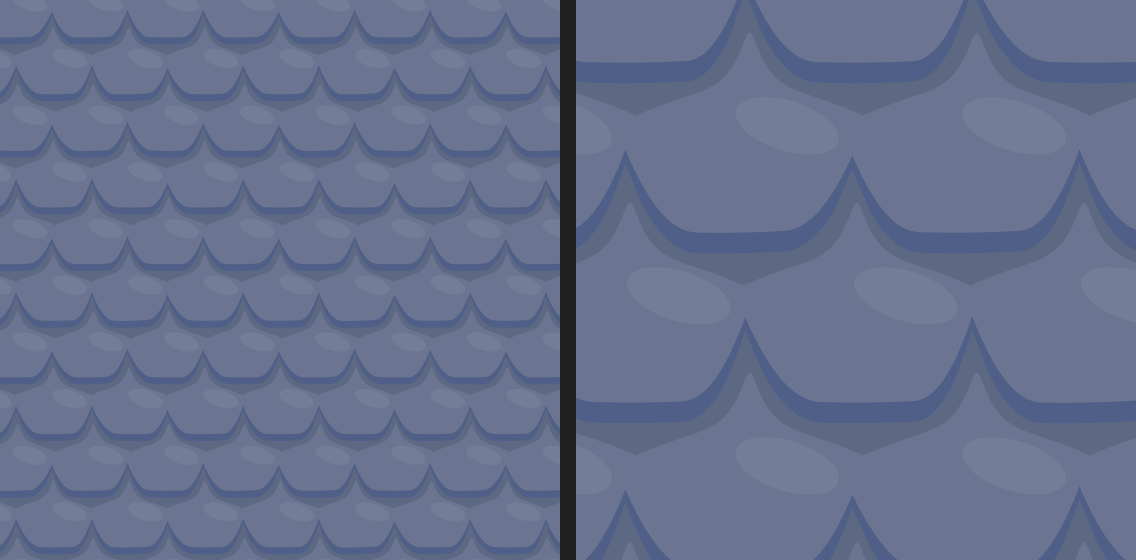
Left, the full canvas; right, a detail of the centre.
Write a WebGL 2 fragment shader that draws this pattern.

```glsl
#version 300 es
precision highp float;
// Slate-blue roof of overlapping scalloped tiles in staggered rows, with rims, shadows and glints.

#define COLUMNS 7.4        // tiles across the canvas
#define ROW_PITCH 0.7487   // row spacing, in tile widths
#define FIRST_ROW 0.135    // top of the first full row below the canvas top
#define LIP_DEPTH 0.362    // from cusp to the flat lower lip
#define RIM_WIDTH 0.090    // thickness of the blue rim
#define WEAR 0.025         // variation between tiles
#define FACE_COLOR vec3(0.418, 0.459, 0.569)
#define RIM_COLOR vec3(0.310, 0.373, 0.530)
#define SHADOW_COLOR vec3(0.365, 0.408, 0.515)
#define GLINT_COLOR vec3(0.447, 0.489, 0.595)

uniform vec2 u_resolution;
out vec4 fragColor;

float hash(vec2 p) {
    vec3 q = fract(p.xyx * vec3(0.1031, 0.1030, 0.0973));
    q += dot(q, q.yzx + 33.33);
    return fract((q.x + q.y) * q.z);
}

// Variants recur every three columns and four rows.
vec2 variant(float column, float row) {
    return vec2(mod(column, 3.0), mod(row, 4.0));
}

float rowShift(float row) {
    return mod(row, 2.0) < 0.5 ? 0.684 : 0.212;
}

// Height of the notch between two tiles; every third one sits lower.
float cuspDepth(float column, float row) {
    vec2 id = variant(column, row);
    float lowColumn = mod(row, 2.0) < 0.5 ? 0.0 : 2.0;
    float low = abs(id.x - lowColumn) < 0.5 ? 0.035 : 0.0;
    return low + WEAR * (hash(id + 7.0) - 0.7);
}

// Depths below the row top of the face, rim and shadow edges.
vec3 edgeDepths(float x, float row) {
    x -= rowShift(row);
    float column = floor(x);
    float t = x - column;
    vec2 id = variant(column, row);

    // Flat lip, slightly sagging and tilted, curving up to a cusp at each side
    float sag = 2.0 * t - 1.0;
    float lip = LIP_DEPTH - 0.025 * sag * sag + WEAR * sag * (hash(id + 3.0) - 0.5);
    float leftWidth = mix(0.29, 0.35, hash(id + 11.0));
    float rightWidth = mix(0.25, 0.31, hash(id + 19.0));
    float leftRise = pow(max(1.0 - t / leftWidth, 0.0), 2.2);
    float rightRise = pow(max(1.0 - (1.0 - t) / rightWidth, 0.0), 2.2);
    float face = mix(lip, cuspDepth(column, row), leftRise);
    face = mix(face, cuspDepth(column + 1.0, row), rightRise);

    // Rim narrows toward the cusps
    float rim = face + RIM_WIDTH * mix(0.65, 1.0, smoothstep(0.0, 0.1, min(t, 1.0 - t)));

    // Shadow ends on a spire below each cusp and dips where lower tiles join
    float d = abs(fract(x - 0.02 + 0.5) - 0.5);
    float spire = sqrt(d * d + 0.0004) - 0.02;
    float shadow = 0.23 + 0.25 * (1.0 - exp(-spire / 0.067)) + 0.46 * d * d;
    return vec3(face, rim, shadow);
}

// Coverage of the tilted oval glint on each tile.
float glint(vec2 p, float pixel) {
    float row = floor((p.y - 0.30) / ROW_PITCH);
    float offset = mod(row, 2.0) < 0.5 ? 0.235 : 0.185;
    float x = fract(p.x - rowShift(row) - offset + 0.5) - 0.5;
    float y = p.y - row * ROW_PITCH - 0.64;
    vec2 axis = vec2(cos(0.30), sin(0.30));
    vec2 q = vec2(dot(vec2(x, y), axis), dot(vec2(x, y), vec2(-axis.y, axis.x)));
    vec2 radii = vec2(0.236, 0.110);
    float k = length(q / radii);
    float dist = k * (k - 1.0) / max(length(q / (radii * radii)), 0.001);
    return clamp(0.5 - dist / pixel, 0.0, 1.0);
}

void main() {
    // Tile-width units, with y measured downward from the first row
    float pixel = COLUMNS / u_resolution.y;
    vec2 p = gl_FragCoord.xy * pixel;
    p.y = COLUMNS - p.y - FIRST_ROW;

    float row = floor((p.y + 0.06) / ROW_PITCH);
    float depth = p.y - row * ROW_PITCH;

    // Smooth each edge across its slope
    float stepSize = 0.5 * pixel;
    vec3 slope = (edgeDepths(p.x + stepSize, row) - edgeDepths(p.x - stepSize, row)) / pixel;
    vec3 softness = pixel * sqrt(1.0 + slope * slope);
    vec3 below = clamp((depth - edgeDepths(p.x, row)) / softness + 0.5, 0.0, 1.0);

    // Layers: face, glint, cast shadow, rim
    vec3 color = mix(FACE_COLOR, GLINT_COLOR, glint(p, pixel));
    color = mix(color, SHADOW_COLOR, below.x * (1.0 - below.z));
    color = mix(color, RIM_COLOR, below.x * (1.0 - below.y));
    fragColor = vec4(color, 1.0);
}
```
